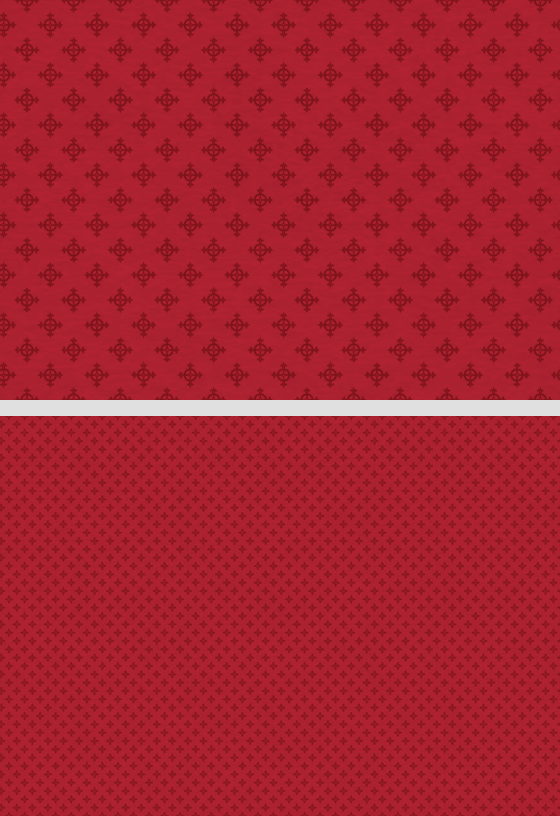
Top: one tile. Bottom: repeated 3 by 3.
Write a Shadertoy shader that draws this pattern.

```glsl
const vec2 REPEATS = vec2(12.0, 8.0);
const vec3 CLOTH = vec3(0.675, 0.130, 0.190);
const vec3 HALO = vec3(0.610, 0.110, 0.160);
const vec3 INK = vec3(0.530, 0.080, 0.110);
const vec3 DEEP_INK = vec3(0.480, 0.075, 0.105);

float hash(vec2 p) {
    return fract(sin(dot(p, vec2(127.1, 311.7))) * 43758.5453);
}

// Value noise that wraps after a whole number of cells
float wrapNoise(vec2 uv, vec2 period) {
    vec2 p = uv * period;
    vec2 i = floor(p);
    vec2 f = fract(p);
    f = f * f * (3.0 - 2.0 * f);
    vec2 a = mod(i, period);
    vec2 b = mod(i + 1.0, period);
    return mix(mix(hash(a), hash(vec2(b.x, a.y)), f.x),
               mix(hash(vec2(a.x, b.y)), hash(b), f.x), f.y);
}

float segment(vec2 p, vec2 a, vec2 b, float radius) {
    vec2 ab = b - a;
    float t = clamp(dot(p - a, ab) / dot(ab, ab), 0.0, 1.0);
    return length(p - a - ab * t) - radius;
}

float diamond(vec2 p, vec2 halfSize) {
    vec2 q = abs(p) / halfSize;
    return (q.x + q.y - 1.0) * halfSize.x * halfSize.y / length(halfSize);
}

float coverage(float d, float blur) {
    return 1.0 - smoothstep(-blur, blur, d);
}

// Mirror all four arms onto the one along +x
vec2 foldArms(vec2 p) {
    p = abs(p);
    return p.x > p.y ? p : p.yx;
}

float ringShape(vec2 p, float radius, float halfWidth) {
    return abs(length(p) - radius) - halfWidth;
}

// Arm with a flared stem, two curled petals and a pointed tip
float armShape(vec2 p) {
    float stem = segment(p, vec2(0.035, 0.0), vec2(0.19, 0.0),
                         mix(0.010, 0.024, smoothstep(0.06, 0.17, p.x)));
    float petal = min(segment(p, vec2(0.170, 0.012), vec2(0.212, 0.040), 0.011),
                      segment(p, vec2(0.212, 0.040), vec2(0.200, 0.060), 0.009));
    float tip = diamond(p - vec2(0.220, 0.0), vec2(0.045, 0.022));
    return min(stem, min(petal, tip));
}

// Beads just outside the ring, between the arms
float beadShape(vec2 p) {
    float inner = length(p - vec2(0.135, 0.075)) - 0.008;
    float outer = length(p - vec2(0.118, 0.118)) - 0.009;
    return min(inner, outer);
}

vec3 drawCross(vec3 color, vec2 p, float pixel, float wear) {
    vec2 q = foldArms(p);
    float blur = 0.65 * pixel;
    float ring = ringShape(p, 0.122, 0.015);
    float arm = armShape(q);
    float body = min(ring, arm);

    // Soft pressed edge, then the body and its darker rim
    color = mix(color, HALO, 0.85 * coverage(body - 0.012, blur + 0.006));
    color = mix(color, HALO, 0.75 * coverage(beadShape(q), blur));
    color = mix(color, INK, wear * coverage(body, blur));
    float rim = min(ring, abs(arm + 0.004) - 0.005);
    color = mix(color, DEEP_INK, wear * coverage(rim, blur));

    // Pale groove along the stem and pale dot at the hub
    float groove = segment(q, vec2(0.150, 0.0), vec2(0.195, 0.0), 0.006);
    color = mix(color, HALO, 0.55 * coverage(groove, blur));
    color = mix(color, INK, wear * coverage(max(q.x, q.y) - 0.034, blur));
    return mix(color, CLOTH, 0.8 * coverage(length(p) - 0.014, blur));
}

vec2 cellPoint(vec2 uv, vec2 offset, vec2 cellSize) {
    return (fract(uv * REPEATS - offset + 0.5) - 0.5) * cellSize;
}

// Fine horizontal threads over broad, faint mottling
float clothGrain(vec2 uv) {
    float fiber = wrapNoise(uv, vec2(110.0, 180.0)) - 0.5;
    float slub = wrapNoise(uv, vec2(36.0, 120.0)) - 0.5;
    float mottle = wrapNoise(uv, vec2(9.0, 7.0)) - 0.5;
    return 0.045 * fiber + 0.030 * slub + 0.018 * mottle;
}

void mainImage(out vec4 fragColor, in vec2 fragCoord) {
    vec2 uv = fragCoord / iResolution.xy;
    float pixel = REPEATS.x / iResolution.x;
    vec2 cellSize = iResolution.xy / REPEATS * pixel;
    float wear = 0.86 + 0.14 * wrapNoise(uv, vec2(60.0, 44.0));

    // Two interleaved grids form the staggered rows
    vec3 color = CLOTH;
    for (int i = 0; i < 2; i++) {
        vec2 offset = vec2(0.078, 0.5) + 0.5 * float(i);
        color = drawCross(color, cellPoint(uv, offset, cellSize), pixel, wear);
    }

    color *= 1.0 + clothGrain(uv);
    fragColor = vec4(color, 1.0);
}
```
